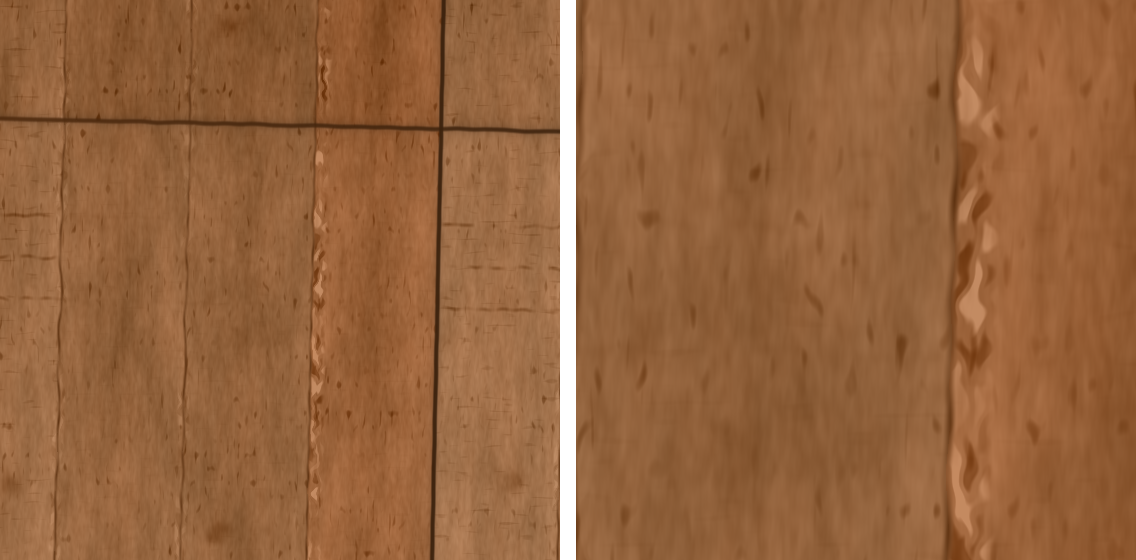
Left: the whole. Right: its middle third, enlarged.
This texture is drawn by a WebGL 1 fragment shader. Its source:

```glsl
precision highp float;
// Worn brown wooden boards with chipped seams, two dark grooves, pits, knots and saw marks.
uniform vec2 u_resolution;

#define BOARD_WIDTH 0.2245
#define FIRST_SEAM 0.098
#define SEAM_LEAN 0.021
#define GROOVE_HEIGHT 0.788
#define GROOVE_SLOPE 0.023
#define GROOVE_HALF 0.0036
#define SEAM_HALF 0.0019
#define GRAIN 0.42
#define WEAR 1.0
#define WOOD vec3(0.575, 0.385, 0.235)
#define GROOVE_COLOR vec3(0.23, 0.13, 0.05)
#define SEAM_COLOR vec3(0.36, 0.19, 0.06)

float hash(vec2 c) {
  return fract(sin(dot(c, vec2(127.1, 311.7))) * 43758.5);
}

float cornerSlope(vec2 cell, vec2 corner, vec2 f) {
  float a = 6.2832 * hash(cell + corner);
  return dot(vec2(cos(a), sin(a)), f - corner);
}

// Gradient noise, about -0.7 to 0.7
float noise(vec2 p) {
  vec2 c = floor(p), f = fract(p);
  vec2 w = f * f * f * (f * (f * 6.0 - 15.0) + 10.0);
  vec2 e = vec2(0.0, 1.0);
  return mix(mix(cornerSlope(c, e.xx, f), cornerSlope(c, e.yx, f), w.x),
             mix(cornerSlope(c, e.xy, f), cornerSlope(c, e.yy, f), w.x), w.y);
}

float fbm(vec2 p) {
  float sum = 0.0, amp = 1.0;
  for (int i = 0; i < 4; i++) {
    sum += amp * noise(p);
    p = p * 2.03 + 17.3;
    amp *= 0.6;
  }
  return sum;
}

// Coverage of a line with a soft edge
float line(float d, float halfWidth, float blur) {
  return 1.0 - smoothstep(halfWidth - blur, halfWidth + blur, abs(d));
}

void main() {
  vec2 p = gl_FragCoord.xy / u_resolution;
  float soft = max(0.0012, 0.75 / u_resolution.y);

  // Slightly leaning board layout; every fourth seam is a groove
  float u = (p.x - FIRST_SEAM - SEAM_LEAN * p.y) / BOARD_WIDTH;
  float seam = floor(u + 0.5);
  float kind = mod(seam, 4.0);
  float isGroove = step(2.5, kind);
  float isChipped = step(1.5, kind) - isGroove;
  float wobble = noise(vec2(seam * 7.3 + 0.4, p.y * 22.0)) * mix(0.022, 0.004, isGroove);
  float across = u + wobble;
  float seamDist = (across - seam) * BOARD_WIDTH;
  float board = floor(across);
  float f = across - board;
  float level = p.y + GROOVE_SLOPE * p.x;
  float rowDist = level - GROOVE_HEIGHT + 0.0025 * noise(vec2(p.x * 24.0, 3.5));
  float row = step(0.0, rowDist);
  vec2 q = vec2(u * BOARD_WIDTH, p.y) + vec2(board * 3.7, row * 5.1);

  // Tone of each board: pale, brown, brown, reddish
  float turn = 1.5708 * (board + 1.0);
  float pale = cos(turn);
  float red = max(-sin(turn), 0.0);
  float tone = -0.05 + 0.38 * max(pale, -0.2) + 0.25 * p.x - 0.3 * (p.y - 0.4);
  tone += 0.65 * abs(f - 0.5) - 0.15 - 0.22 * row;

  // Broad stains, streaks and fine grain
  float stain = fbm(q * vec2(13.0, 4.0));
  tone += 0.6 * stain;
  tone += GRAIN * (fbm(q * vec2(75.0, 14.0)) + 0.7 * noise(q * vec2(190.0, 65.0)));

  // Pits and short cracks
  float patches = smoothstep(-0.25, 0.35, noise(q * vec2(12.0, 9.0) + 8.0));
  float pits = smoothstep(0.3, 0.58, noise(q * vec2(105.0, 40.0) + 31.0));
  float cracks = smoothstep(0.36, 0.6, noise(q * vec2(150.0, 22.0) + 63.0));
  tone -= WEAR * (1.1 * pits * (0.25 + patches) + 0.9 * cracks * patches);

  // Knots on every other board
  vec2 knot = vec2((f - 0.465 - 0.165 * pale) * BOARD_WIDTH,
                   (fract((p.y - 0.095 - 0.045 * pale) / 0.9 + 0.5) - 0.5) * 0.9);
  knot += 0.014 * vec2(noise(q * 38.0), noise(q * 38.0 + 9.0));
  tone -= 1.1 * pale * pale * exp(-dot(knot, knot) * 2600.0);

  // Broken saw marks across the pale boards
  for (int i = 0; i < 3; i++) {
    float k = float(i);
    float markDist = level - 0.617 + 0.075 * k + 0.006 * noise(vec2(p.x * 35.0, k * 4.3));
    float broken = smoothstep(-0.3, 0.25, noise(vec2(q.x * 34.0, k * 5.7 + 0.5)));
    tone -= 1.15 * max(pale, 0.08) * broken * line(markDist, 0.0028, 0.0028);
  }
  float scratch = smoothstep(0.28, 0.55, noise(q * vec2(26.0, 130.0) + 44.0));
  tone -= 0.4 * scratch * (0.3 + max(pale, 0.0));

  // Splintered pale chips beside the seams
  float chipWidth = mix(0.013, 0.03, isChipped);
  float side = mix(abs(seamDist), seamDist, isChipped);
  float band = smoothstep(0.0, 0.004, side) * (1.0 - smoothstep(0.6 * chipWidth, chipWidth, side));
  float amount = mix(0.4, 1.0, isChipped) * (1.0 - isGroove);
  amount *= smoothstep(-0.4, 0.15, noise(vec2(seam * 3.1 + 0.7, p.y * 11.0)));
  float splinter = noise(q * vec2(105.0, 34.0) + vec2(noise(q * 55.0), 77.0));
  tone += WEAR * band * amount * (1.5 * smoothstep(0.06, 0.3, splinter)
                                - 1.4 * smoothstep(0.12, 0.35, -splinter));

  vec3 color = WOOD + 0.1 * clamp(tone, -2.4, 1.7);
  color += vec3(0.02, -0.012, -0.022) * (red + 0.6 * stain);

  // Narrow uneven seams, then the dark grooves with their soft shade
  float worn = 0.65 + 0.7 * noise(vec2(seam * 5.3 + 0.3, p.y * 30.0));
  float seamLine = line(seamDist, SEAM_HALF, SEAM_HALF + 0.5 * soft);
  color = mix(color, SEAM_COLOR, (1.0 - isGroove) * seamLine * clamp(worn, 0.2, 1.0));
  float shade = max(isGroove * exp(-abs(seamDist) * 190.0), exp(-abs(rowDist) * 150.0));
  color *= 1.0 - 0.22 * shade;
  float rowLine = line(rowDist, GROOVE_HALF, 2.0 * soft);
  color = mix(color, mix(SEAM_COLOR, GROOVE_COLOR, 0.35 + 0.6 * p.x), 0.85 * rowLine);
  color = mix(color, GROOVE_COLOR, 0.93 * isGroove * line(seamDist, GROOVE_HALF, 1.5 * soft));

  gl_FragColor = vec4(color, 1.0);
}
```
